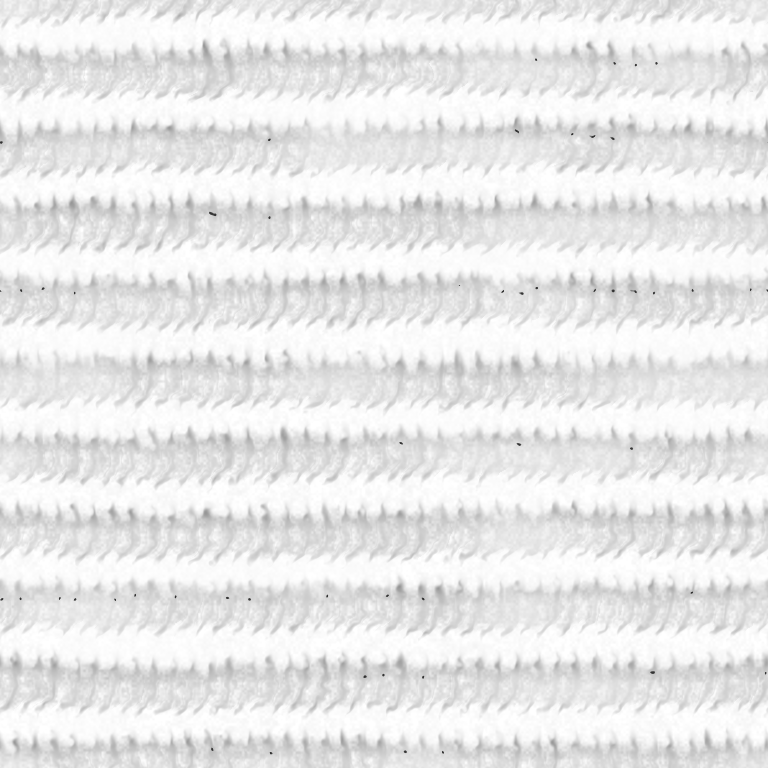
Give the GLSL for this texture, as a three.js fragment shader.

```glsl
// Pale ribbed knit: ten puffy white ridges with slanted stitches and shaded folds.
varying vec2 vUv;

const float ROWS = 10.0;
const float COLUMNS = 40.0;
const float FOLD_PHASE = 0.78;
const float ROW_START = 0.38;
const float WHITE = 0.988;
const float GREY = 0.918;
const float PIN_TONE = 0.1;

float hash(vec2 p) {
  vec3 q = fract(vec3(p.xyx) * 0.1031);
  q += dot(q, q.yzx + 33.33);
  return fract((q.x + q.y) * q.z);
}

// Value noise that wraps over a whole number of cells.
float noise(vec2 uv, vec2 cells) {
  vec2 p = uv * cells;
  vec2 i = floor(p);
  vec2 f = fract(p);
  f = f * f * (3.0 - 2.0 * f);
  float a = hash(mod(i, cells));
  float b = hash(mod(i + vec2(1.0, 0.0), cells));
  float c = hash(mod(i + vec2(0.0, 1.0), cells));
  float d = hash(mod(i + 1.0, cells));
  return mix(mix(a, b, f.x), mix(c, d, f.x), f.y);
}

float band(float start, float end, float soft, float t) {
  return smoothstep(start - soft, start + soft, t)
       * (1.0 - smoothstep(end - soft, end + soft, t));
}

float groove(float d, float width) {
  return 1.0 - smoothstep(0.0, width, abs(d));
}

void main() {
  vec2 uv = vUv;
  float grain = noise(uv, vec2(300.0)) - 0.5;
  float fuzz = noise(uv, vec2(150.0, 120.0)) - 0.5;
  float mottle = noise(uv, vec2(60.0, 50.0)) - 0.5;
  float wear = smoothstep(0.15, 0.65, noise(uv, vec2(9.0, 20.0)));

  // Gently wavering rows; t is zero at the fold, negative above it
  float waver = 0.12 * (noise(uv, vec2(5.0, 10.0)) - 0.5) + 0.06 * mottle;
  float rowPos = (1.0 - uv.y) * ROWS - FOLD_PHASE + waver + ROW_START;
  float row = mod(floor(rowPos), ROWS);
  float t = fract(rowPos) - ROW_START;

  // Stitch columns lean one whole column across the upper ridge edge
  float sway = 0.9 * (hash(vec2(row, 71.0)) - 0.5) * t * band(-0.25, 0.3, 0.12, t);
  float u = uv.x * COLUMNS + smoothstep(0.22, 0.62, t) + sway;
  u += 0.28 * fuzz + 0.22 * mottle;
  float column = floor(u + 0.5);
  vec2 stitch = vec2(mod(column, COLUMNS), row);
  float vary = hash(stitch + 13.0);
  float d = u - column + 0.24 * (vary - 0.5);
  float seam = groove(d, 0.3);
  float halfSeam = groove(abs(d) - 0.36 + 0.1 * vary, 0.13);

  // Ridge body: ragged lower fade above the fold, toothed edge below it
  float ragged = t + 0.07 * seam + 0.09 * fuzz + 0.05 * mottle;
  float edge = 0.41 + 0.12 * seam + 0.07 * (vary - 0.5) + 0.1 * fuzz;
  float ridge = 1.0 - smoothstep(-0.22, 0.02, ragged);
  ridge = max(ridge, smoothstep(edge - 0.05, edge + 0.06, t));
  float tone = mix(GREY, WHITE, ridge);

  // Soft uneven shadow in the fold, settling into the recess
  float above = smoothstep(-0.17, 0.0, ragged);
  float below = 1.0 - smoothstep(-0.01, 0.2, ragged);
  float fold = above * below;
  tone -= fold * (0.055 + 0.035 * wear + 0.1 * mottle + 0.08 * fuzz);

  // Grooves between stitches, broken up by the fibres
  float recess = band(0.02, 0.4, 0.06, t);
  float teeth = band(0.4, 0.5, 0.045, t);
  float lower = band(-0.26, 0.0, 0.08, t);
  float depth = 0.07 * recess + 0.1 * teeth + 0.045 * lower + 0.06 * fold;
  float broken = clamp(1.0 + 1.1 * fuzz + 0.8 * grain, 0.0, 2.0);
  tone -= seam * depth * broken * mix(0.4, 1.2, wear) * (0.6 + 0.8 * vary);
  tone -= halfSeam * recess * broken * 0.035 * wear;

  // Fibre grain, strongest in the recess
  float rough = mix(1.0, 0.35, ridge) * mix(0.6, 1.1, wear);
  tone += rough * (0.085 * grain + 0.075 * fuzz + 0.035 * mottle);

  // Rare pinholes gathered along parts of a few folds
  float cluster = smoothstep(0.66, 0.85, noise(uv, vec2(4.0, 10.0)));
  float chance = step(hash(stitch + 47.0), 0.4 * cluster + 0.006);
  float pinT = 0.03 + 0.08 * (hash(stitch + 29.0) - 0.5);
  float pinDist = length(vec2(d / COLUMNS, (t - pinT) / ROWS));
  float pin = chance * (1.0 - smoothstep(0.0008, 0.0026, pinDist));
  tone = mix(tone, PIN_TONE, pin * 0.85);

  gl_FragColor = vec4(vec3(clamp(tone, 0.0, 1.0)), 1.0);
}
```
